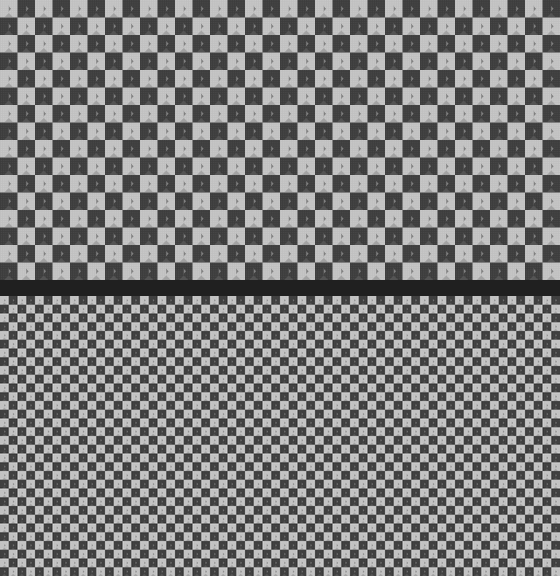
Top, the tile; bottom, the same tile 2 across and 2 down.
Give the GLSL for this pattern, as a Shadertoy shader.

```glsl
// Grey checkerboard of finely meshed tiles, each with a base wedge and a small arrow
#define TILES vec2(32.0, 16.0)
#define MESH 8.0
#define MESH_WIDTH 0.38
#define DARK 0.275
#define DARK_LINE 0.235
#define LIGHT 0.785
#define LIGHT_LINE 0.750
#define WEDGE_ON_DARK 0.33
#define WEDGE_ON_LIGHT 0.64
#define ARROW 0.50
#define WEDGE_SIZE vec2(0.26, 0.26)
#define ARROW_SIZE vec2(0.14, 0.13)

// Anti-aliased coverage from a signed distance, negative inside
float coverage(float dist, float px) {
    return clamp(0.5 - dist / px, 0.0, 1.0);
}

// Triangle on the x axis: size is half base and height, apex towards +y
float triangleDistance(vec2 p, vec2 size) {
    vec2 normal = normalize(size.yx);
    float sides = dot(vec2(abs(p.x), p.y - size.y), normal);
    return max(sides, -p.y);
}

// Square wave of period 2 with softened steps
vec2 squareWave(vec2 x, float px) {
    vec2 u = mod(x + 0.5, 2.0) - 1.0;
    return clamp((0.5 - abs(u)) * 2.0 / px, -1.0, 1.0);
}

// Running integral of a line of the given width in every unit
vec2 lineIntegral(vec2 x) {
    return floor(x) * MESH_WIDTH + min(fract(x), MESH_WIDTH);
}

// Box-filtered grid of lines
float meshLines(vec2 x, float px) {
    vec2 lines = (lineIntegral(x + 0.5 * px) - lineIntegral(x - 0.5 * px)) / px;
    return 1.0 - (1.0 - lines.x) * (1.0 - lines.y);
}

void mainImage(out vec4 fragColor, in vec2 fragCoord) {
    vec2 grid = fragCoord / iResolution.xy * TILES;
    float px = TILES.y / iResolution.y;
    vec2 tile = fract(grid);

    // Alternating tiles, dark at the lower left
    vec2 wave = squareWave(grid, px);
    float isLight = 0.5 - 0.5 * wave.x * wave.y;

    // Fine mesh
    float mesh = meshLines(grid * MESH, px * MESH);
    float shade = mix(mix(DARK, DARK_LINE, mesh), mix(LIGHT, LIGHT_LINE, mesh), isLight);

    // Wedge standing on the lower edge
    float wedge = coverage(triangleDistance(tile - vec2(0.5, 0.0), WEDGE_SIZE), px);
    shade = mix(shade, mix(WEDGE_ON_DARK, WEDGE_ON_LIGHT, isLight), wedge);

    // Arrow at the centre pointing right
    float arrow = coverage(triangleDistance((tile - 0.5).yx, ARROW_SIZE), px);
    shade = mix(shade, ARROW, arrow);

    fragColor = vec4(vec3(shade), 1.0);
}
```
